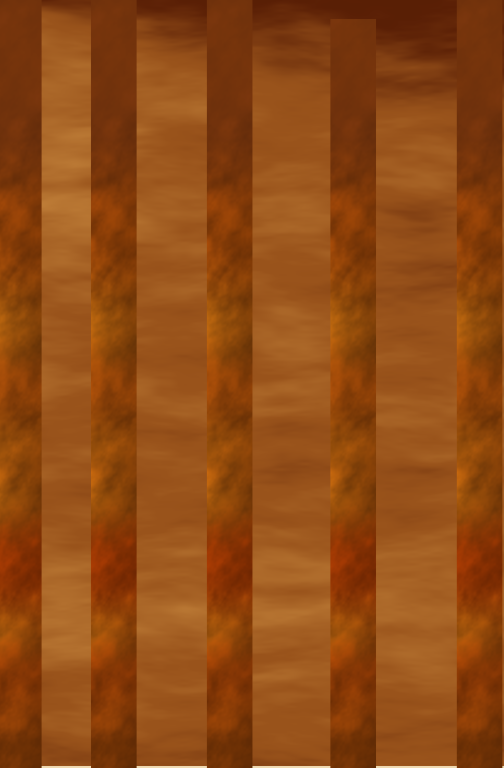
Give the GLSL for this texture, as a Shadertoy shader.

```glsl
// Five upright amber-brown slats over a board with fine horizontal wood grain.
// Slat spacing widens from left to right by a formula; grain and mottling are
// layered value noise, and broad light and stain patches are soft ellipses.

#define SLATS 5
#define SLAT_WIDTH 0.0905
#define SLAT_PITCH 0.254
#define SLAT_CROWDING 0.1036
#define SHORT_SLAT_DROP 0.0247
#define GRAIN_SCALE vec2(5.0, 34.0)
#define GRAIN_CONTRAST 0.95
#define MOTTLE_CONTRAST 0.85
#define BASE_LINE 0.0026

const vec3 BOARD_DARK  = vec3(0.35, 0.12, 0.02);
const vec3 BOARD_MID   = vec3(0.60, 0.325, 0.105);
const vec3 BOARD_LIGHT = vec3(0.79, 0.54, 0.25);
const vec3 SLAT_BROWN  = vec3(0.43, 0.19, 0.045);
const vec3 SLAT_AMBER  = vec3(0.53, 0.235, 0.025);
const vec3 SLAT_GOLD   = vec3(0.68, 0.38, 0.055);
const vec3 SLAT_RUST   = vec3(0.58, 0.19, 0.005);
const vec3 BASE_CREAM  = vec3(0.94, 0.86, 0.70);

float hash(vec2 p) {
    vec3 q = fract(p.xyx * vec3(0.1031, 0.1030, 0.0973));
    q += dot(q, q.yzx + 33.33);
    return fract((q.x + q.y) * q.z);
}

float valueNoise(vec2 p) {
    vec2 cell = floor(p), f = fract(p);
    f = f * f * (3.0 - 2.0 * f);
    vec2 e = vec2(0.0, 1.0);
    return mix(mix(hash(cell), hash(cell + e.yx), f.x),
               mix(hash(cell + e.xy), hash(cell + e.yy), f.x), f.y);
}

// Layered noise centred on zero
float layeredNoise(vec2 p) {
    float sum = 0.0, gain = 0.5;
    for (int k = 0; k < 4; k++) {
        sum += gain * (valueNoise(p) - 0.5);
        p = p * 2.03 + vec2(17.3, 9.1);
        gain *= 0.56;
    }
    return sum;
}

// Soft elliptical patch, one at its centre
float patchAt(vec2 p, vec2 centre, vec2 radius) {
    vec2 d = (p - centre) / radius;
    return exp(-dot(d, d));
}

float bandAt(float t, float centre, float radius) {
    return patchAt(vec2(t, 0.0), vec2(centre, 0.0), vec2(radius, 1.0));
}

// Grained board; p.y runs down from the top
vec3 boardColour(vec2 p) {
    float tone = 0.55;
    tone -= 0.50 * (1.0 - smoothstep(-0.03, 0.05 + 0.22 * p.x, p.y));
    tone -= 0.24 * patchAt(p, vec2(0.86, 0.35), vec2(0.18, 0.08));
    tone -= 0.12 * patchAt(p, vec2(0.60, 0.59), vec2(0.28, 0.07));
    tone += 0.20 * patchAt(p, vec2(0.10, 0.22), vec2(0.16, 0.14));
    tone += 0.22 * patchAt(p, vec2(0.12, 0.79), vec2(0.16, 0.06));
    tone += 0.15 * patchAt(p, vec2(0.55, 0.79), vec2(0.28, 0.08));
    tone -= 0.14 * smoothstep(0.86, 1.0, p.y);
    vec2 q = p + vec2(0.0, 0.004 * sin(p.x * 13.0 + p.y * 21.0));
    tone += GRAIN_CONTRAST * 0.5 * layeredNoise(q * GRAIN_SCALE);
    tone = clamp(tone, 0.0, 1.0);
    vec3 colour = mix(BOARD_DARK, BOARD_MID, smoothstep(0.0, 0.5, tone));
    return mix(colour, BOARD_LIGHT, max(0.0, 2.0 * tone - 1.0));
}

// Mottled slat; u runs across it, t down from the top
vec3 slatColour(float u, float t) {
    float mottle = layeredNoise(vec2(u * 2.2, t * 34.0 + u * 0.7));
    float s = t + 0.035 * mottle;
    float gold = 0.75 * bandAt(s, 0.42, 0.055) + 0.55 * bandAt(s, 0.58, 0.045)
               + 0.60 * bandAt(s, 0.65, 0.035) + 0.65 * bandAt(s, 0.82, 0.035);
    float rust = bandAt(s, 0.74, 0.075) + 0.4 * bandAt(s, 0.87, 0.05);
    vec3 colour = mix(SLAT_BROWN, SLAT_AMBER, smoothstep(0.16, 0.31, s));
    colour = mix(colour, SLAT_RUST, clamp(0.8 * rust, 0.0, 1.0));
    colour = mix(colour, SLAT_GOLD, clamp(gold * (1.15 - 0.6 * u), 0.0, 1.0));
    float wear = smoothstep(0.08, 0.36, t);
    colour *= 1.0 + MOTTLE_CONTRAST * mix(0.2, 0.75, wear) * mottle;
    colour *= mix(1.05, 0.88, u * wear);
    return colour * (1.0 - 0.12 * smoothstep(0.88, 1.0, t));
}

// Left edge of slat i, its gaps growing towards an even pitch
float slatLeft(float i) {
    return -0.008 + SLAT_PITCH * i - SLAT_CROWDING * (1.0 - exp(-i));
}

void mainImage(out vec4 fragColor, in vec2 fragCoord) {
    vec2 uv = fragCoord / iResolution.xy;
    vec2 soft = 0.6 / iResolution.xy;
    vec2 p = vec2(uv.x, 1.0 - uv.y);

    // Board and the pale line along its foot
    vec3 colour = boardColour(p);
    colour = mix(BASE_CREAM, colour, smoothstep(-soft.y, soft.y, uv.y - BASE_LINE));

    // Slats, every fourth one cut short at the top
    for (int i = 0; i < SLATS; i++) {
        float x = uv.x - slatLeft(float(i));
        float top = i % 4 == 3 ? SHORT_SLAT_DROP : -0.01;
        float side = 0.5 * SLAT_WIDTH - abs(x - 0.5 * SLAT_WIDTH);
        float cover = smoothstep(-soft.x, soft.x, side)
                    * smoothstep(-soft.y, soft.y, p.y - top);
        float u = clamp(x / SLAT_WIDTH, 0.0, 1.0);
        colour = mix(colour, slatColour(u, p.y), cover);
    }
    fragColor = vec4(colour, 1.0);
}
```
